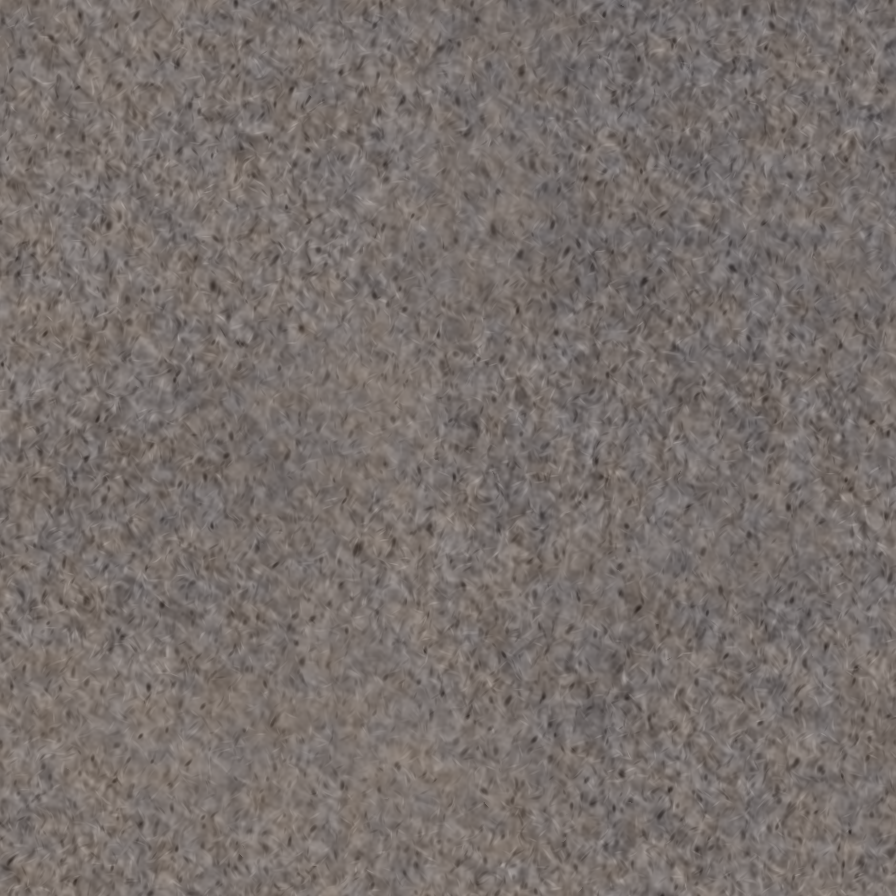
This texture is drawn by a WebGL 1 fragment shader. Its source:

```glsl
precision highp float;
// Soft grey-brown felt with small dark flecks leaning off the vertical.
// Warped noise makes the matted nap; jittered grids scatter short soft
// strokes for flecks and hairs; broad noise shifts tone, tint and density.

uniform vec2 u_resolution;

#define BASE_COLOR vec3(0.473, 0.442, 0.428)
#define WARM_TINT vec3(0.020, 0.002, -0.022)
#define FLECK_GRID 36.0
#define FLECK_DEPTH 0.17
#define SPOT_GRID 62.0
#define SPOT_DEPTH 0.085
#define HAIR_GRID 76.0
#define HAIR_CONTRAST 0.075
#define NAP_CONTRAST 0.115
#define GRAIN_CONTRAST 0.065
#define BLOTCH_CONTRAST 0.075
#define LEAN 0.22

float hash(vec2 p) {
  vec3 q = fract(vec3(p.xyx) * 0.1031);
  q += dot(q, q.yzx + 33.33);
  return fract((q.x + q.y) * q.z);
}

float noise(vec2 p) {
  vec2 cell = floor(p);
  vec2 f = fract(p);
  f = f * f * (3.0 - 2.0 * f);
  float low = mix(hash(cell), hash(cell + vec2(1.0, 0.0)), f.x);
  float high = mix(hash(cell + vec2(0.0, 1.0)), hash(cell + 1.0), f.x);
  return mix(low, high, f.y);
}

float fbm(vec2 p) {
  float sum = 0.0;
  float weight = 0.5;
  for (int i = 0; i < 4; i++) {
    sum += weight * noise(p);
    p = mat2(1.6, 1.2, -1.2, 1.6) * p + 17.3;
    weight *= 0.5;
  }
  return sum / 0.9375;
}

vec2 rotate(vec2 p, float angle) {
  float c = cos(angle);
  float s = sin(angle);
  return vec2(c * p.x - s * p.y, s * p.x + c * p.y);
}

// Soft elliptical strokes, one per cell; size holds half width and length.
float strokes(vec2 p, vec2 size, float spread, float density, float seed) {
  vec2 home = floor(p);
  float ink = 0.0;
  for (int y = -1; y <= 1; y++) {
    for (int x = -1; x <= 1; x++) {
      vec2 cell = home + vec2(float(x), float(y));
      vec2 id = cell + seed;
      vec2 center = cell + vec2(hash(id), hash(id + 41.7));
      float angle = LEAN + spread * (hash(id + 83.1) - 0.5);
      float scale = mix(0.7, 1.25, hash(id + 127.9));
      vec2 q = rotate(p - center, angle) / (size * scale);
      float present = step(hash(id + 171.3), density);
      float strength = mix(0.3, 1.0, hash(id + 213.7));
      ink = max(ink, present * strength * (1.0 - smoothstep(0.2, 1.25, length(q))));
    }
  }
  return ink;
}

// Matted fibres: stretched noise in two crossing directions.
float nap(vec2 p) {
  float leaning = noise(rotate(p, LEAN) * vec2(185.0, 88.0) + 11.0);
  float crossing = noise(rotate(p, -0.95) * vec2(175.0, 80.0) + 57.0);
  return leaning + crossing - 1.0;
}

void main() {
  vec2 p = gl_FragCoord.xy / u_resolution.y;

  // Small bends keep strokes and fibres from looking ruled.
  vec2 bend = vec2(noise(p * 58.0), noise(p * 58.0 + 91.0)) - 0.5;
  vec2 bent = p + 0.007 * bend;

  // Broad variation: worn patches, and a cooler, darker upper right.
  float blotch = fbm(p * 4.5 + 3.0) - 0.5;
  float patchiness = smoothstep(0.25, 0.7, fbm(p * 5.5 + 29.0));
  float corner = p.x + p.y - 1.0;
  float tone = BLOTCH_CONTRAST * blotch - 0.010 * corner;
  float warmth = 1.6 * (noise(p * 38.0 + 7.0) - 0.5) + blotch - 0.45 * corner;

  // Nap and fine grain, calmer in the worn patches.
  float relief = mix(0.75, 1.1, patchiness);
  tone += relief * NAP_CONTRAST * nap(bent);
  tone += relief * GRAIN_CONTRAST * (noise(p * 235.0 + 19.0) - 0.5);

  // Pale and dark hairs lie in many directions.
  float pale = strokes(bent * HAIR_GRID, vec2(0.14, 0.55), 2.8, 0.7, 5.0);
  float dark = strokes(bent * HAIR_GRID + 0.5, vec2(0.15, 0.5), 2.0, 0.6, 307.0);
  tone += relief * HAIR_CONTRAST * (pale - dark);

  // Large flecks and fainter small spots follow the lean.
  float density = mix(0.45, 0.9, patchiness);
  float fleck = strokes(bent * FLECK_GRID, vec2(0.12, 0.22), 1.0, density, 601.0);
  float spot = strokes(bent * SPOT_GRID, vec2(0.16, 0.30), 1.3, density, 907.0);
  tone -= FLECK_DEPTH * fleck + SPOT_DEPTH * spot;

  vec3 color = BASE_COLOR + tone + WARM_TINT * warmth * 0.7;
  gl_FragColor = vec4(clamp(color, 0.0, 1.0), 1.0);
}
```
